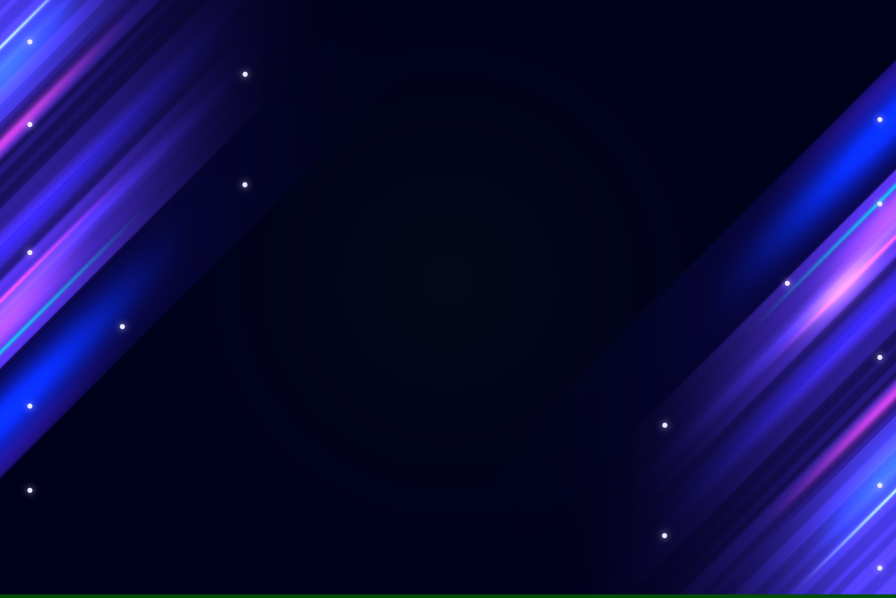
This background is drawn by a Shadertoy shader. Its source:

```glsl
float slope(float i) {
    return fract(sin(i * 91.7) * 437.5) * 2.0 - 1.0;
}

// One-dimensional gradient noise
float gradientNoise(float x) {
    float i = floor(x), f = x - i;
    float u = f * f * f * (f * (f * 6.0 - 15.0) + 10.0);
    return mix(slope(i) * f, slope(i + 1.0) * (f - 1.0), u);
}

float glow(float x, float centre, float width) {
    float d = (x - centre) / width;
    return exp(-d * d);
}

float band(float x, float low, float high) {
    return smoothstep(low - 0.004, low + 0.004, x)
         * (1.0 - smoothstep(high - 0.004, high + 0.004, x));
}

float fade(float t, float reach) {
    return 1.0 - smoothstep(0.0, reach, t);
}

// q.x: distance from the side, q.y: distance from the bright corner
vec3 streaks(vec2 q) {
    float t = q.x, c = q.x + q.y;
    float grain = gradientNoise(c * 34.0);
    float ribs = 0.85 + 0.5 * smoothstep(-0.12, 0.12, grain) * fade(t, 0.6);

    // Wide violet sheets
    vec3 col = vec3(0.17, 0.11, 0.46) * band(c, -1.0, 0.617) * pow(fade(t, 0.62), 1.3) * ribs;
    col += vec3(0.13, 0.13, 0.40) * band(c, -1.0, 0.205) * fade(t, 0.3);
    col += vec3(0.12, 0.06, 0.24) * band(c, 0.47, 0.617) * fade(t, 0.42);
    col *= 1.0 - 0.35 * band(c, 0.27, 0.35);

    // Saturated blue and violet beams
    col += vec3(0.10, 0.08, 0.55) * glow(c, 0.42, 0.022) * fade(t, 0.42);
    col += vec3(0.12, 0.10, 0.42) * glow(c, 0.525, 0.025) * fade(t, 0.45);
    col += vec3(0.00, 0.25, 0.55) * glow(c, 0.125, 0.04) * fade(t, 0.16);
    float lowerBand = band(c, 0.617, 0.80);
    col += lowerBand * vec3(0.04, 0.02, 0.16) * fade(t, 0.68);
    col += lowerBand * vec3(0.00, 0.19, 0.88) * glow(c, 0.705, 0.05) * fade(t, 0.34);
    col += lowerBand * vec3(0.10, 0.04, 0.25) * glow(c, 0.78, 0.03) * fade(t, 0.25);

    // Pink glows
    col += vec3(0.60, 0.12, 0.22) * glow(c, 0.244, 0.014) * fade(t, 0.24);
    col += vec3(0.42, 0.16, 0.28) * glow(c, 0.55, 0.03) * fade(t, 0.17);
    col += vec3(0.55, 0.08, 0.25) * glow(c, 0.504, 0.005) * fade(t, 0.24);

    // Thin cyan lines
    col = mix(col, vec3(0.10, 0.75, 0.85), glow(c, 0.59, 0.005) * fade(t, 0.27));
    return mix(col, vec3(0.70, 0.95, 0.95), glow(c, 0.08, 0.004) * fade(t, 0.18));
}

// Small lights staggered along one side
float sparks(vec2 q) {
    float light = 0.0, soft = 1.0 / iResolution.y;
    for (int i = 0; i < 8; i++) {
        float n = float(i);
        float y = 0.07 + 0.75 * pow(n / 7.0, 1.35);
        float x = 0.05 + mod(n, 2.0) * 0.36 * (1.0 - smoothstep(0.3, 0.75, y));
        float d = length(q - vec2(x, y));
        light += 1.0 - smoothstep(0.004 - soft, 0.004 + soft, d);
        light += 0.2 * glow(d, 0.0, 0.009);
    }
    return min(light, 1.0);
}

void mainImage(out vec4 fragColor, in vec2 fragCoord) {
    vec2 p = fragCoord / iResolution.y;
    float aspect = iResolution.x / iResolution.y;
    vec2 left = vec2(p.x, 1.0 - p.y);
    vec2 right = vec2(aspect - p.x, p.y);
    vec2 rightBeam = right - vec2(0.0, 0.1);

    // Navy backdrop with a dim centre
    float centre = glow(length(p - vec2(aspect * 0.5, 0.53)), 0.0, 0.28);
    vec3 col = mix(vec3(0.0, 0.002, 0.105), vec3(0.015, 0.03, 0.10), centre);
    col += streaks(left) + streaks(rightBeam);

    // Flare on the right beam
    float across = rightBeam.x + rightBeam.y;
    float along = (rightBeam.x - rightBeam.y) * 0.5 + 0.162;
    col += vec3(0.55, 0.38, 0.35) * glow(across, 0.505, 0.028) * glow(along, 0.0, 0.06);

    float light = max(sparks(left), sparks(right + vec2(0.023, 0.02)));
    col = mix(col, vec3(0.93, 0.91, 1.0), light);

    // Green strip along the base
    float soft = 0.5 / iResolution.y;
    float strip = 1.0 - smoothstep(0.006 - soft, 0.006 + soft, p.y);
    col = mix(col, vec3(0.0, 0.31, 0.03), strip);
    fragColor = vec4(clamp(col, 0.0, 1.0), 1.0);
}
```
